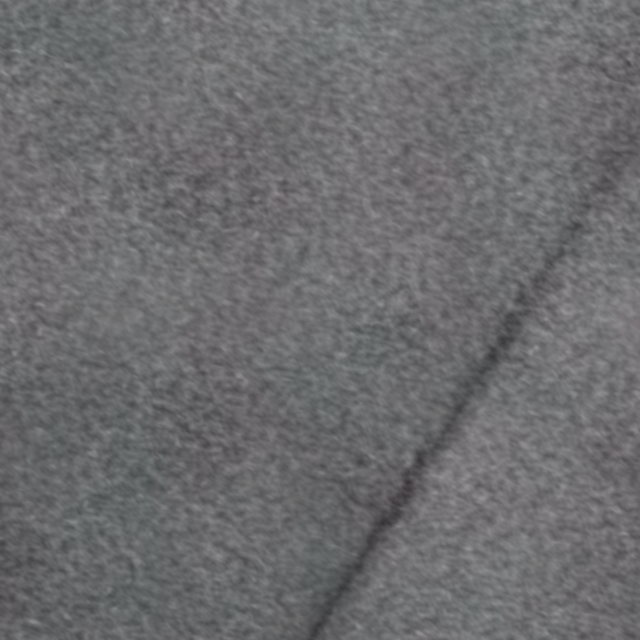
A WebGL 1 fragment shader for this texture:

```glsl
precision highp float;
// Worn grey asphalt with one soft, dark crack rising to the right.
// Slanted gradient noise makes the grain; broad noise adds stains and tint;
// the crack is a wobbling distance to a line with a shaded left flank.

uniform vec2 u_resolution;

#define BASE_GREY vec3(0.432, 0.430, 0.436)
#define GRAIN_SCALE 58.0
#define GRAIN_CONTRAST 0.150
#define GRAIN_SLANT -0.68
#define GRAIN_STRETCH 0.62
#define SPECK_LIGHT 0.075
#define STAIN_CONTRAST 0.055
#define TINT_AMOUNT 0.022
#define CRACK_START vec2(0.485, 0.0)
#define CRACK_END vec2(0.980, 0.766)
#define CRACK_WIDTH 0.013
#define CRACK_DEPTH 0.105

float hash(vec2 p) {
    vec3 q = fract(vec3(p.xyx) * 0.1031);
    q += dot(q, q.yzx + 33.33);
    return fract((q.x + q.y) * q.z);
}

vec2 gradient(vec2 cell) {
    float angle = 6.2832 * hash(cell + 71.0);
    return vec2(cos(angle), sin(angle));
}

// Gradient noise, roughly -0.7 to 0.7
float noise(vec2 p) {
    vec2 i = floor(p);
    vec2 f = p - i;
    vec2 u = f * f * f * (f * (f * 6.0 - 15.0) + 10.0);
    float a = dot(gradient(i), f);
    float b = dot(gradient(i + vec2(1.0, 0.0)), f - vec2(1.0, 0.0));
    float c = dot(gradient(i + vec2(0.0, 1.0)), f - vec2(0.0, 1.0));
    float d = dot(gradient(i + vec2(1.0, 1.0)), f - vec2(1.0, 1.0));
    return mix(mix(a, b, u.x), mix(c, d, u.x), u.y);
}

float fbm(vec2 p) {
    float sum = 0.0;
    float weight = 1.0;
    for (int octave = 0; octave < 4; octave++) {
        sum += weight * noise(p);
        p = mat2(1.6, 1.2, -1.2, 1.6) * p + 17.3;
        weight *= 0.55;
    }
    return sum;
}

// Turns into the grain direction and stretches along it
vec2 grainSpace(vec2 p, float angle) {
    float c = cos(angle);
    float s = sin(angle);
    return vec2((c * p.x + s * p.y) * GRAIN_STRETCH, c * p.y - s * p.x);
}

float grain(vec2 uv) {
    vec2 bend = 0.008 * vec2(noise(uv * 19.0), noise(uv * 19.0 + 40.0));
    vec2 p = grainSpace(uv + bend, GRAIN_SLANT) * GRAIN_SCALE;
    vec2 q = grainSpace(uv - bend, GRAIN_SLANT + 0.5) * GRAIN_SCALE;
    return 0.55 * noise(p + 9.0) + 0.65 * noise(q * 1.75 + 31.0)
         + 0.32 * noise(p * 2.9 + 57.0);
}

// Sparse pale chips
float specks(vec2 uv) {
    vec2 p = grainSpace(uv, GRAIN_SLANT + 0.25) * GRAIN_SCALE;
    return smoothstep(0.28, 0.62, noise(p * 1.25 + 83.0));
}

// Light change around the crack: dark core, shaded left, paler right
float crackShade(vec2 uv) {
    vec2 along = normalize(CRACK_END - CRACK_START);
    vec2 rel = uv - CRACK_START;
    float t = dot(rel, along);
    float side = rel.x * along.y - rel.y * along.x;
    side += 0.010 * noise(vec2(t * 14.0, 3.0)) + 0.007 * noise(uv * 48.0);
    float fade = 1.0 - smoothstep(0.45, 1.02, t) * 0.72;
    float width = CRACK_WIDTH * (1.0 + 0.5 * t);
    float core = exp(-side * side / (width * width));
    float leftShade = exp(-abs(side) / 0.07) * (1.0 - smoothstep(-0.01, 0.012, side));
    float rightLight = smoothstep(0.012, 0.045, side) * exp(-max(side, 0.0) / 0.25);
    return -CRACK_DEPTH * core * fade - 0.035 * leftShade + 0.030 * rightLight;
}

void main() {
    vec2 uv = gl_FragCoord.xy / u_resolution;

    // Broad light: paler top and right, dim lower left
    float light = 0.040 * (uv.y - 0.5) + 0.022 * (uv.x - 0.5);
    light -= 0.035 * exp(-dot(uv - vec2(0.0, 0.18), uv - vec2(0.0, 0.18)) / 0.03);
    light += STAIN_CONTRAST * fbm(uv * 4.5 + 12.0);

    // Grain is rougher in some patches than in others
    float roughness = 1.0 + 0.55 * noise(uv * 5.0 + 64.0);
    light += GRAIN_CONTRAST * roughness * grain(uv);
    light += SPECK_LIGHT * roughness * specks(uv) - 0.004;
    light += crackShade(uv);

    // Faint drift between warm mauve and cool green-grey
    float tint = TINT_AMOUNT * (noise(uv * 3.5 + 25.0) + 0.5 * noise(uv * 11.0 + 5.0));
    vec3 color = BASE_GREY + light + tint * vec3(0.9, -0.5, 0.1);

    gl_FragColor = vec4(clamp(color, 0.0, 1.0), 1.0);
}
```
